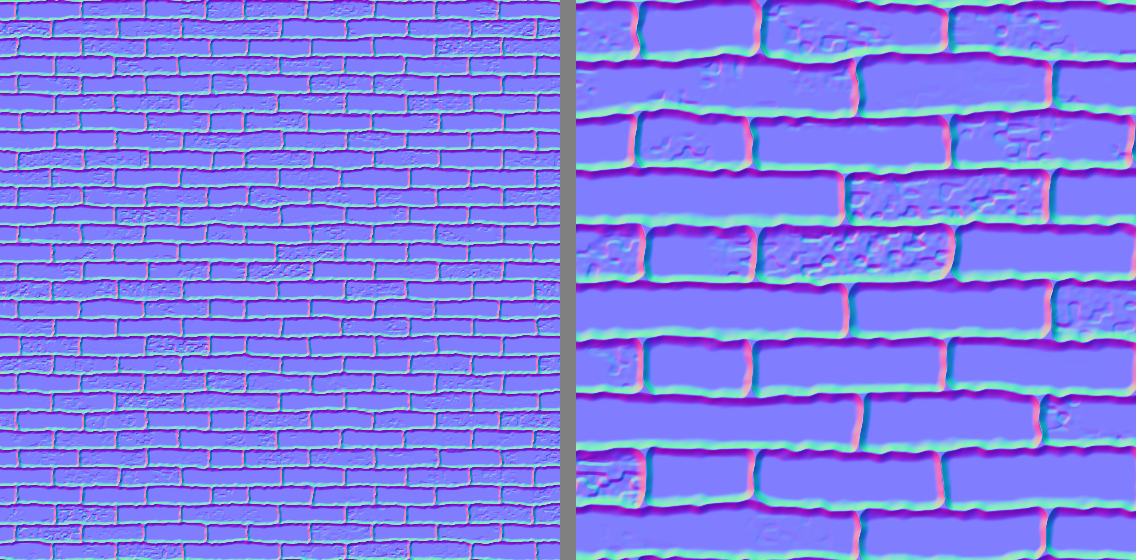
Left: the whole. Right: its middle third, enlarged.
Write a WebGL 2 fragment shader that draws this texture map.

```glsl
#version 300 es
precision highp float;
// Tangent-space normal map of a worn running-bond brick wall.

#define ROWS 30.0           // courses down the canvas
#define PITCH 0.1139        // brick length
#define GROOVE 0.0058       // half width of a mortar joint
#define DEPTH 0.0078        // depth of a mortar joint
#define CORNER 0.0085       // corner radius of a brick
#define JOINT_JITTER 0.009  // random shift of upright joints
#define BOW 0.0060          // slow waviness of the courses
#define RAGGED 0.0026       // fine raggedness of the edges
#define WEAR 0.0021         // height of flakes on worn bricks
#define SAMPLE_STEP 0.0009  // spacing of the slope samples

uniform vec2 u_resolution;
out vec4 fragColor;

float hash(vec2 p) {
    vec3 q = fract(vec3(p.xyx) * 0.1031);
    q += dot(q, q.yzx + 33.33);
    return fract((q.x + q.y) * q.z);
}

float noise(vec2 p) {
    vec2 i = floor(p), f = fract(p);
    f = f * f * (3.0 - 2.0 * f);
    return mix(mix(hash(i), hash(i + vec2(1, 0)), f.x),
               mix(hash(i + vec2(0, 1)), hash(i + vec2(1, 1)), f.x), f.y);
}

// Position of one upright joint; a short or long brick breaks each course.
float jointX(float row, int k) {
    bool odd = mod(row, 2.0) > 0.5;
    int firstRun = odd ? 3 : 4;
    float start = k < firstRun ? (odd ? 0.095 : 0.0326) : (odd ? 0.5 : 0.44);
    int step_ = k < firstRun ? k : k - firstRun;
    float jitter = hash(vec2(row + 3.0, float(k) + 17.0)) - 0.5;
    float courseShift = hash(vec2(row, 71.0)) - 0.5;
    return start + PITCH * float(step_) + JOINT_JITTER * (jitter + 0.5 * courseShift);
}

// Flaked and pitted surface, different on every brick.
float surfaceWear(vec2 p, vec2 brick) {
    float kind = hash(brick + 41.0);
    vec2 q = p + brick * 0.37;
    float patches = smoothstep(0.42, 0.68, noise(q * vec2(34.0, 55.0)));
    float light = smoothstep(0.3, 0.65, kind) * patches * 0.55;
    float heavy = smoothstep(0.86, 0.96, kind) * (0.45 + 0.55 * patches);
    float flakes = smoothstep(0.52, 0.78, noise(q * vec2(150.0, 230.0)));
    float grain = noise(q * 310.0) - 0.5;
    float amount = max(light, heavy);
    return WEAR * amount * (flakes + 0.45 * grain);
}

float height(vec2 p) {
    // Bend and roughen the courses
    vec2 w = p;
    w.y += BOW * (noise(p * vec2(21.0, 33.0)) - 0.5);
    w.x += 0.5 * BOW * (noise(p * vec2(24.0, 40.0) + 90.0) - 0.5);
    w += RAGGED * (vec2(noise(p * 125.0 + 7.0), noise(p * 140.0 + 53.0)) - 0.5);

    // Course, counted from the top
    float y = (1.0 - w.y - 0.0012) * ROWS;
    float row = mod(floor(y), ROWS);
    float dy = (0.5 - abs(fract(y) - 0.5)) / ROWS;

    // Nearest upright joint and brick number in the course
    int count = mod(row, 2.0) > 0.5 ? 8 : 9;
    float dx = 1.0, index = 0.0;
    for (int k = 0; k < count; k++) {
        float offset = w.x - jointX(row, k);
        dx = min(dx, abs(fract(offset + 0.5) - 0.5));
        index += step(0.0, offset);
    }
    index = mod(index, float(count));

    // Rounded brick rising out of the mortar
    vec2 inset = max(CORNER - vec2(dx * 1.25, dy), 0.0);
    float edge = CORNER - length(inset);
    float t = clamp(edge / GROOVE, 0.0, 1.0);
    return DEPTH * t * (2.0 - t) + t * surfaceWear(p, vec2(index, row));
}

void main() {
    vec2 p = gl_FragCoord.xy / u_resolution;
    vec2 e = vec2(SAMPLE_STEP, 0.0);
    vec2 slope = vec2(height(p + e.xy) - height(p - e.xy),
                      height(p + e.yx) - height(p - e.yx)) / (2.0 * SAMPLE_STEP);

    // Green points down the canvas
    vec3 normal = normalize(vec3(-slope.x, slope.y, 1.0));
    fragColor = vec4(normal * 0.5 + vec3(0.5, 0.495, 0.495), 1.0);
}
```
